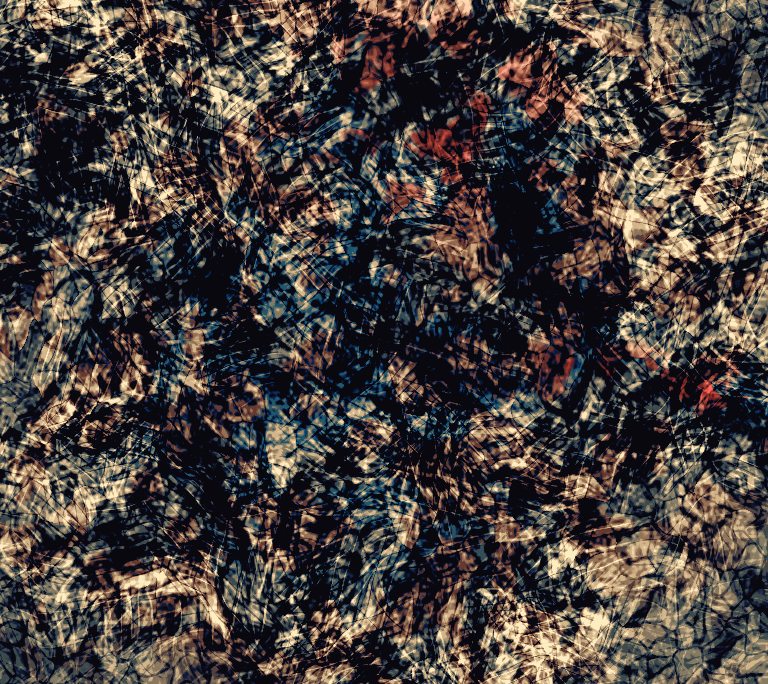
Write a Shadertoy shader that draws this background.

```glsl
// Dark crumpled collage of striated flakes, ink strokes and pale fibres, with a cracked mesh at the rim
vec2 hash2(vec2 p) {
    vec3 h = fract(p.xyx * vec3(0.1031, 0.1030, 0.0973));
    h += dot(h, h.yzx + 33.33);
    return fract((h.xx + h.yz) * h.zy);
}

float noise(vec2 p) {
    vec2 i = floor(p), f = fract(p);
    f = f * f * (3.0 - 2.0 * f);
    vec2 e = vec2(0.0, 1.0);
    return mix(mix(hash2(i).x, hash2(i + e.yx).x, f.x),
               mix(hash2(i + e).x, hash2(i + 1.0).x, f.x), f.y);
}

float fbm(vec2 p) {
    float sum = 0.0, amp = 0.53;
    for (int i = 0; i < 4; i++) {
        sum += amp * noise(p);
        p = mat2(1.6, 1.2, -1.2, 1.6) * p + 7.3;
        amp *= 0.5;
    }
    return sum;
}

vec2 rotate(vec2 p, float a) {
    return mat2(cos(a), sin(a), -sin(a), cos(a)) * p;
}

// Contour line of a noise field: 1 on the line, 0 beyond its width
float ridge(vec2 p, float width) {
    return 1.0 - smoothstep(width * 0.35, width, abs(noise(p) - 0.5));
}

// xy: offset from the cell centre, z: cell random, w: distance to the border
vec4 flakes(vec2 p) {
    vec2 cell = floor(p), offset = vec2(0.0), id = cell;
    float first = 8.0, second = 8.0;
    for (int y = -1; y <= 1; y++)
    for (int x = -1; x <= 1; x++) {
        vec2 c = cell + vec2(x, y);
        vec2 r = p - c - hash2(c);
        float d = length(r);
        if (d < first) { second = first; first = d; offset = r; id = c; }
        else second = min(second, d);
    }
    return vec4(offset, hash2(id + 51.7).y, second - first);
}

void mainImage(out vec4 fragColor, in vec2 fragCoord) {
    vec2 uv = fragCoord / iResolution.xy;
    vec2 p = fragCoord / iResolution.y + 3.0;
    vec2 bend = vec2(fbm(p * 5.0), fbm(p * 5.0 + 31.0)) - 0.5;
    vec2 q = p + 0.09 * bend;
    q += 0.014 * (vec2(noise(p * 40.0), noise(p * 40.0 + 19.0)) - 0.5);

    // Broad regions: shadowed core, red accents, open mesh near the corners
    float wander = fbm(p * 4.0 + 60.0) - 0.5;
    float core = 1.0 - smoothstep(0.12, 0.48, length((uv - vec2(0.48, 0.53)) * vec2(1.0, 0.85)) + 0.3 * wander);
    float dusk = exp(-18.0 * dot(uv - vec2(0.03, 0.78), uv - vec2(0.03, 0.78)));
    vec2 crown = (uv - vec2(0.56, 0.83)) / vec2(0.16, 0.13);
    float tongueY = (uv.y - 0.46 + 0.18 * (uv.x - 0.72) + 0.06 * wander) / 0.04;
    float red = exp(-dot(crown, crown)) + smoothstep(0.66, 0.76, uv.x) * exp(-tongueY * tongueY);
    float mesh = smoothstep(0.5, 0.64, length(uv - 0.5) + 0.3 * wander)
               * (1.0 - smoothstep(0.1, 0.3, uv.y - uv.x));

    // Flakes, each with its own brightness and grain direction
    vec4 flake = flakes(q * vec2(29.0, 23.0));
    vec2 grain = rotate(flake.xy, flake.z * 40.0);
    float stria = noise(grain * vec2(1.8, 9.0) + flake.z * 90.0);
    float tone = 0.69 + 0.85 * (fbm(q * 14.0) - 0.5) + 0.42 * (flake.z - 0.5);
    tone += 0.62 * (stria - 0.5) + 0.65 * (noise(p * 190.0) - 0.5);
    tone -= 0.28 * (1.0 - smoothstep(0.0, 0.12, flake.w));
    tone += 0.3 * wander - 0.17 * core - 0.2 * dusk;

    // Curling ink strokes, broad and narrow
    float ink = max(ridge(q * 8.0 + 4.0, 0.12), ridge(rotate(q, 0.8) * 13.0, 0.1));
    tone -= 0.46 * ink;

    // Fibres: every direction shows in its own patches
    for (int i = 0; i < 6; i++) {
        float k = float(i);
        vec2 f = rotate(p + 0.05 * bend, k * 0.52 + 0.3) * vec2(14.0, 72.0) + k * 17.0;
        float patchy = smoothstep(0.42, 0.66, noise(p * 11.0 + k * 23.0));
        tone += patchy * (0.42 - 0.12 * core) * ridge(f, 0.1);
        tone -= patchy * 0.36 * ridge(f * 1.2 + 40.0, 0.1);
    }

    // Cracked mesh over flat ground
    vec4 crack = flakes(q * vec2(34.0, 29.0) + 9.0);
    float ground = 0.69 + 0.25 * (crack.z - 0.5) + 0.3 * (stria - 0.5) - 0.25 * ink;
    ground -= 0.55 * (1.0 - smoothstep(0.04, 0.17, crack.w));
    tone = mix(tone, ground, 0.65 * mesh);

    // Tone to colour: cool and vivid in the core, warm in scattered patches
    float hue = fbm(q * 19.0 + 80.0) + 0.26 * (flake.z - 0.5);
    float warm = smoothstep(0.49, 0.6, hue) * (1.0 - 0.7 * mesh);
    float vivid = max(core, min(red, 1.0)) * smoothstep(0.38, 0.55, noise(q * 16.0 + 5.0));
    vec3 navy = mix(vec3(0.06, 0.10, 0.22), vec3(0.02, 0.14, 0.34), vivid);
    vec3 slate = mix(vec3(0.24, 0.29, 0.30), vec3(0.12, 0.34, 0.42), vivid);
    slate = mix(slate, vec3(0.40, 0.22, 0.18), warm);
    vec3 tan_ = mix(vec3(0.52, 0.48, 0.39), vec3(0.62, 0.42, 0.29), 0.6 * warm);
    vec3 col = mix(vec3(0.04, 0.032, 0.06), navy, smoothstep(0.12, 0.3, tone));
    col = mix(col, slate, smoothstep(0.27, 0.43, tone));
    col = mix(col, tan_, smoothstep(0.52, 0.7, tone));
    col = mix(col, vec3(0.83, 0.71, 0.54), smoothstep(0.78, 1.0, tone));
    col = mix(col, vec3(1.0, 0.93, 0.76), smoothstep(1.1, 1.4, tone));
    float blood = min(red, 1.0) * smoothstep(0.45, 0.55, hue) * smoothstep(0.15, 0.4, tone);
    col = mix(col, vec3(0.52, 0.1, 0.1) * (0.4 + tone), 0.75 * blood);
    fragColor = vec4(clamp(col, 0.0, 1.0), 1.0);
}
```
